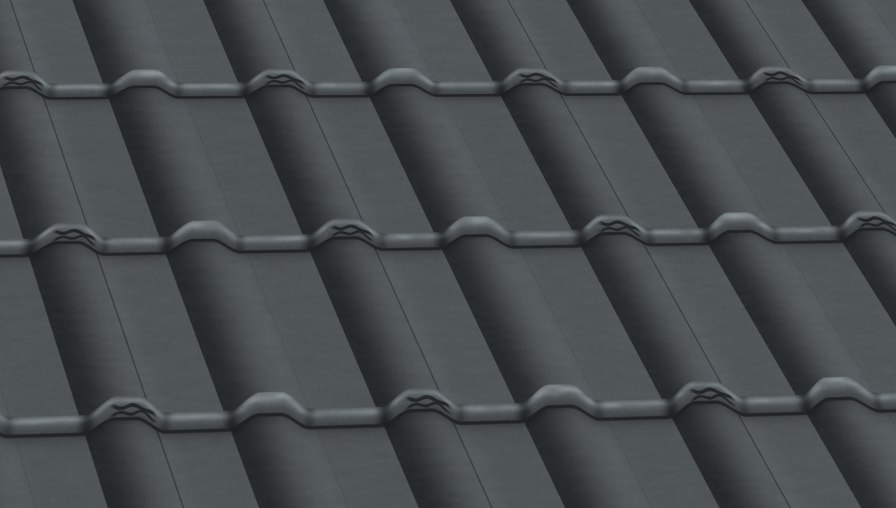
Reproduce this texture procedurally as a Shadertoy shader.

```glsl
// Dark grey interlocking roof tiles seen in perspective, with rolled ribs and overlapping lips.

const vec3 TINT = vec3(0.94, 1.0, 1.03);  // cool grey cast
const float BASE = 0.335;                 // brightness of the level pan
const float SHADE = 0.165;                // brightness of the shaded rib side
const float GAP = 0.13;                   // brightness of joints
const float LIFT = 0.075;                 // rib height, in rows
const float SHEAR = 0.55;                 // columns crossed by one upright row

float hash(vec2 p) {
    return fract(sin(dot(p, vec2(127.1, 311.7))) * 43758.5453);
}

float noise(vec2 p) {
    vec2 i = floor(p), f = fract(p);
    f = f * f * (3.0 - 2.0 * f);
    return mix(mix(hash(i), hash(i + vec2(1, 0)), f.x),
               mix(hash(i + vec2(0, 1)), hash(i + vec2(1, 1)), f.x), f.y);
}

float bell(float x, float width) {
    return exp(-x * x / (width * width));
}

float band(float x, float halfWidth, float aa) {
    return 1.0 - smoothstep(halfWidth - aa, halfWidth + aa, abs(x));
}

// Canvas point (y down) to roof plane: x counts ribs, y counts rows.
vec2 roofPlane(vec2 p) {
    const vec2 across = vec2(0.2643, -0.0002);
    const vec2 down = vec2(0.0933, 0.2772);
    const vec2 start = vec2(0.0276, 0.1924);
    const vec2 vanish = vec2(0.0087, -0.0609);
    return inverse(mat2(across - vanish.x * p, down - vanish.y * p)) * (p - start);
}

// x: offset from the rib centre, y: 1 for a plain rib and 0 for a joined one, z: index.
vec3 ribAt(float u) {
    float k = floor(u + 0.5);
    float plain = mod(k, 2.0);
    return vec3(u - k + 0.035 * plain, plain, k);
}

float ribProfile(float f) {
    return 1.0 - smoothstep(0.07, 0.28, abs(f));
}

// Rolled rib, level pan and the lengthwise seam.
float bodyShade(vec3 rib, float aa) {
    float f = rib.x;
    float rolled = mix(SHADE, BASE, smoothstep(-0.22, 0.16, f));
    float v = mix(BASE, rolled, smoothstep(-0.26 - aa, -0.26 + aa, f));
    v += 0.022 * bell(f - 0.24, 0.09);
    float seam = band(f - mix(0.22, 0.32, rib.y), 0.005, aa);
    return v - seam * mix(0.12, 0.025, rib.y);
}

// Front lip; q runs from 0 at its lower edge to 1 at its top.
float lipShade(vec3 rib, float q, float wear, float aa) {
    float f = rib.x;
    float bump = ribProfile(f);
    float crest = bell(f - 0.02, 0.13);
    float v = mix(0.27, 0.335, smoothstep(0.0, 0.6, q));
    float shine = mix(0.14, mix(0.11, 0.19, rib.y), crest);
    float spread = mix(0.2, mix(0.13, 0.27, rib.y), bump);
    v += shine * bell(q - mix(0.74, 0.8, bump), spread) * (0.6 + 0.8 * wear);
    v *= 1.0 - 0.5 * bell(f + 0.25, 0.05) - 0.25 * bell(f - 0.27, 0.035);

    // Ragged open slit where two tiles interlock
    float span = smoothstep(-0.12, -0.07, f) * (1.0 - smoothstep(0.17, 0.22, f));
    float wave = 0.07 * sin(f * 42.0);
    float slit = max(band(q - 0.5 - wave, 0.09, aa),
                     band(q - 0.2 + wave - 0.6 * f, 0.07, aa));
    return mix(v, GAP, slit * span * (1.0 - rib.y) * 0.9);
}

void mainImage(out vec4 fragColor, in vec2 fragCoord) {
    vec2 p = fragCoord / iResolution.y;
    p.y = 1.0 - p.y;
    float pixel = 1.0 / iResolution.y;
    float aaU = pixel * 3.2, aaR = pixel * 2.6;

    // Nearest lip and the signed distance below its arched edge
    vec2 roof = roofPlane(p);
    float row = floor(roof.y + 0.3);
    float s = roof.y - row;
    vec3 rib = ribAt(roof.x);
    vec3 edgeRib = ribAt(roof.x + SHEAR * s);
    float bump = ribProfile(edgeRib.x);
    float h = s + LIFT * bump;
    float thick = mix(0.095, 0.115, bump);

    // Surface wear: fine grain, short streaks and a tone for each tile
    float grain = noise(p * 210.0) - 0.5;
    float streak = noise(p * vec2(28.0, 130.0) + 7.0) - 0.5;
    float tileRow = row - step(h, 0.0);
    float tone = hash(vec2(floor((roof.x - 0.22) * 0.5), tileRow)) - 0.5;
    float body = bodyShade(rib, aaU);
    body += 0.014 * grain + 0.016 * streak + 0.012 * tone;

    // Soft shadow under the lip, then the lip and its dark joint
    float below = body * (1.0 - 0.38 * exp(-max(h, 0.0) / 0.035));
    float wear = noise(p * vec2(34.0, 90.0));
    float lip = lipShade(edgeRib, -h / thick, wear, aaR / thick) + 0.02 * grain;
    float v = mix(body, lip, smoothstep(-thick - aaR, -thick + aaR, h));
    v = mix(v, below, smoothstep(-aaR, aaR, h));
    v = mix(v, GAP, 0.9 * band(h - 0.006, 0.009, aaR));

    fragColor = vec4(clamp(v * TINT, 0.0, 1.0), 1.0);
}
```
